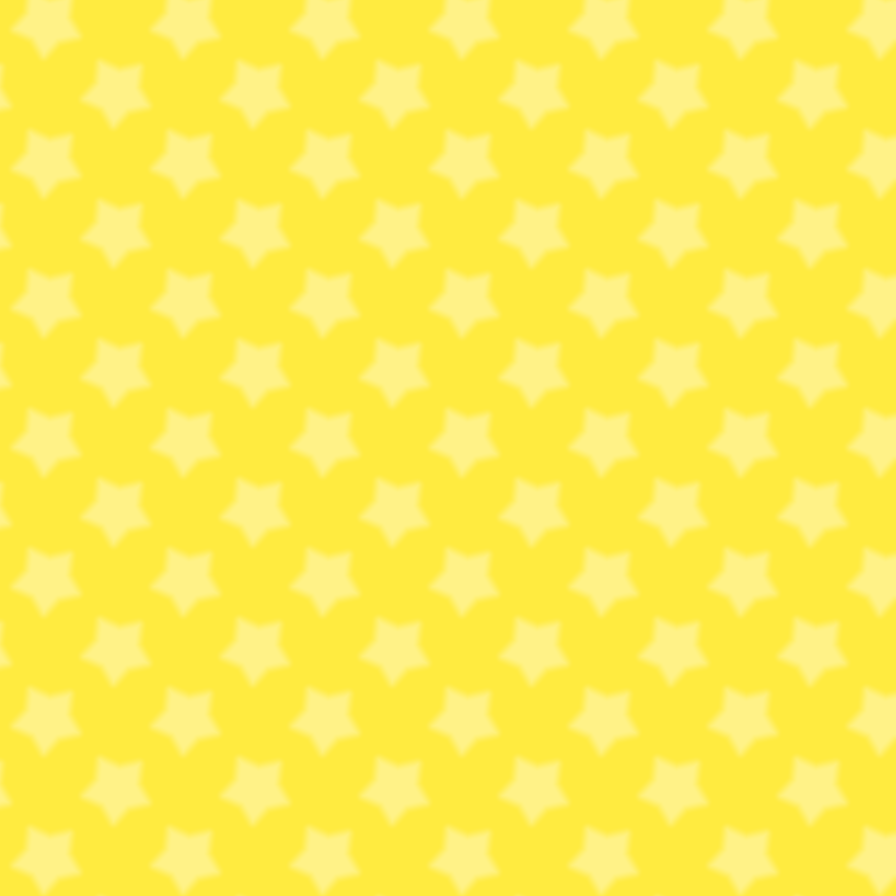
Write a Shadertoy shader that draws this pattern.

```glsl
// Soft pale stars, one point down and slightly tilted, on a bright yellow ground.
// Two square lattices offset by half a period give the staggered rows; each
// star is a folded five-point distance function with a wide, blurred edge.

const float PI = 3.14159265;

// Signed distance to a five-point star, negative inside.
float starDistance(vec2 p, float outerRadius, float innerRadius) {
    // Fold the plane into half of one arm; an arm points to -96 degrees.
    float sector = 2.0 * PI / 5.0;
    float angle = atan(p.y, p.x) + radians(96.0);
    angle = abs(mod(angle + 0.5 * sector, sector) - 0.5 * sector);
    vec2 folded = length(p) * vec2(cos(angle), sin(angle));

    // Distance to the edge from tip to notch.
    vec2 tip = vec2(outerRadius, 0.0);
    vec2 edge = innerRadius * vec2(cos(0.5 * sector), sin(0.5 * sector)) - tip;
    vec2 fromTip = folded - tip;
    float along = clamp(dot(fromTip, edge) / dot(edge, edge), 0.0, 1.0);
    float side = edge.x * fromTip.y - edge.y * fromTip.x;
    return -sign(side) * length(fromTip - edge * along);
}

void mainImage(out vec4 fragColor, in vec2 fragCoord) {
    // One unit is one period of the pattern.
    vec2 p = 6.43 * fragCoord / iResolution.y - vec2(0.339, 0.269);

    // Main lattice and its half-period offset.
    float d = min(starDistance(fract(p + 0.5) - 0.5, 0.235, 0.145),
                  starDistance(fract(p) - 0.5, 0.235, 0.145));

    // Rounded outline with a soft falloff.
    float star = 1.0 - smoothstep(-0.045, 0.045, d - 0.02);

    vec3 ground = vec3(1.0, 0.92, 0.25);
    vec3 pale = vec3(1.0, 0.95, 0.53);
    fragColor = vec4(mix(ground, pale, star), 1.0);
}
```
